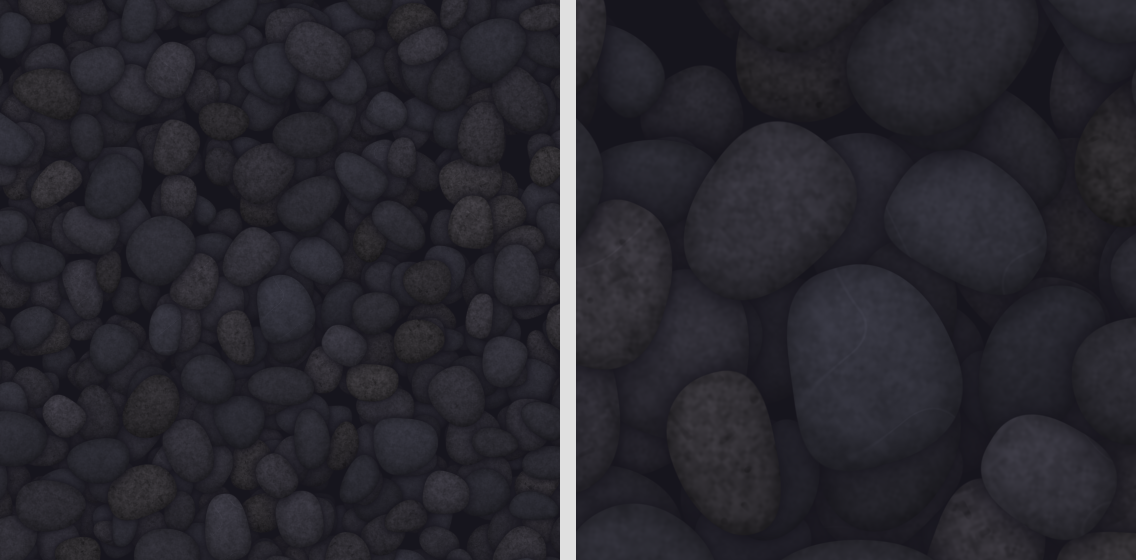
Left: the whole. Right: its middle third, enlarged.
Reproduce this texture procedurally as a Shadertoy shader.

```glsl
vec3 hash3(vec3 p) {
    p = fract(p * vec3(0.1031, 0.1030, 0.0973));
    p += dot(p, p.yxz + 33.33);
    return fract((p.xxy + p.yxx) * p.zyx);
}

float noise(vec2 p) {
    vec2 i = floor(p), f = fract(p);
    f = f * f * (3.0 - 2.0 * f);
    float bottom = mix(hash3(vec3(i, 7.0)).x, hash3(vec3(i + vec2(1, 0), 7.0)).x, f.x);
    float top = mix(hash3(vec3(i + vec2(0, 1), 7.0)).x, hash3(vec3(i + vec2(1, 1), 7.0)).x, f.x);
    return mix(bottom, top, f.y);
}

mat2 rotation(float angle) {
    float c = cos(angle), s = sin(angle);
    return mat2(c, s, -s, c);
}

// Approximate signed distance to a slightly egg-shaped, boxy ellipse
float pebbleDistance(vec2 p, vec2 radii, vec3 seed) {
    p.y *= 1.0 + (seed.x - 0.5) * 0.45 * p.x / radii.x;
    p.y += (seed.y - 0.5) * 0.25 * p.x * p.x / radii.x;
    vec2 q = abs(p) / radii;
    float power = 2.0 + 0.6 * seed.z;
    float k = pow(pow(q.x, power) + pow(q.y, power) + 1e-5, 1.0 / power);
    return (k - 1.0) / max(length(q / radii) / k, 1.0 / radii.x);
}

// Mineral grain, pits and rare pale veins
float stoneTexture(vec2 p, vec3 seed) {
    p += seed.xy * 40.0;
    float blotches = noise(p * 6.0) + noise(p * 11.0) - 1.0;
    float grain = noise(p * 21.0) + noise(p * 43.0) - 1.0;
    float pits = smoothstep(0.80, 0.95, noise(p * 15.0));
    float vein = 1.0 - smoothstep(0.0, 0.025, abs(noise(p * 2.5) - 0.5));
    float rough = seed.z * seed.z;
    return 1.0 + 0.07 * blotches + mix(0.11, 0.25, rough) * grain
        - 0.20 * pits * rough + 0.10 * vein * step(0.85, seed.x);
}

void mainImage(out vec4 fragColor, in vec2 fragCoord) {
    vec2 uv = fragCoord / iResolution.y;
    vec3 gapColor = vec3(0.088, 0.081, 0.115);
    vec3 color = gapColor;

    // Layers of pebbles, painted from the bottom of the heap upwards
    for (int layer = 0; layer < 5; layer++) {
        float level = float(layer);
        float cells = 12.2 - 0.8 * level;
        mat2 turn = rotation(0.4 + level * 1.3);
        vec2 p = turn * uv * cells + level * 17.3 + 50.0;
        vec2 lightDir = turn * vec2(-0.25, 0.97);
        float blur = 0.7 * cells / iResolution.y + 0.001;

        for (int n = 0; n < 9; n++) {
            vec2 cell = floor(p) + vec2(n % 3, n / 3) - 1.0;
            vec3 place = hash3(vec3(cell, level + 1.0));
            vec3 form = hash3(vec3(cell, level + 21.0));
            vec3 look = hash3(vec3(cell, level + 41.0));
            if (place.z > 0.96 - 0.05 * level) continue;

            vec2 offset = p - cell - 0.5 - (place.xy - 0.5) * 0.40;
            float size = mix(0.34, 0.57, form.x);
            vec2 radii = size * vec2(1.0, mix(0.56, 0.92, form.y));
            float d = pebbleDistance(rotation(form.z * 6.283) * offset, radii, look.zxy);

            // Contact shadow on whatever lies below
            color = mix(color, gapColor, 0.68 * exp(-13.0 * max(d, 0.0)));
            if (d > blur) continue;

            // Slate blue to warm grey stone, rounded off towards the rim
            vec3 tint = mix(vec3(0.95, 0.95, 1.14), vec3(1.01, 0.96, 1.10), look.x);
            tint = mix(tint, vec3(1.04, 0.99, 1.06), smoothstep(0.75, 1.0, look.x));
            float albedo = mix(0.160, 0.206, look.y) * (0.94 + 0.014 * level);
            float dome = smoothstep(-0.05, 0.55, -d / radii.y);
            float light = mix(0.72, 1.04, sqrt(dome));
            light += 0.15 * dot(offset, lightDir) / size;
            vec3 stone = tint * albedo * light * stoneTexture(offset, look.yzx);
            color = mix(color, stone, 1.0 - smoothstep(-blur, blur, d));
        }
    }
    fragColor = vec4(color, 1.0);
}
```
